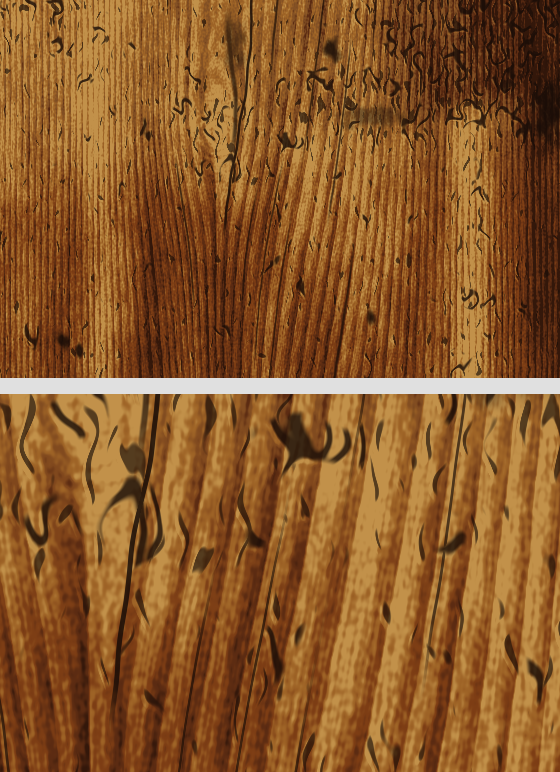
Top: the whole. Bottom: its middle third, enlarged.
Reproduce this texture procedurally as a Shadertoy shader.

```glsl
// Weathered softwood plank: vertical grain bending round a knot, with cracks, worm tracks and stains.

const vec3 CHAR_BROWN = vec3(0.20, 0.09, 0.04);
const vec3 DARK_BROWN = vec3(0.36, 0.17, 0.07);
const vec3 RUST_BROWN = vec3(0.49, 0.24, 0.08);
const vec3 GREY_BROWN = vec3(0.52, 0.34, 0.16);
const vec3 HONEY      = vec3(0.62, 0.39, 0.15);
const vec3 PALE_STRAW = vec3(0.76, 0.57, 0.29);
const vec3 SOOT       = vec3(0.09, 0.045, 0.025);

const vec2  KNOT = vec2(0.575, 0.645);
const float RING_DENSITY = 62.0;    // rings per canvas height, at the sides
const float RING_WIDENING = 10.8;   // rings removed around the centre
const float GRAIN_CONTRAST = 0.40;
const float FIBRE_CONTRAST = 0.17;
const int   CRACKS = 7;
const int   STAINS = 7;
// Stain centre (xy) and radii (zw)
const vec4 STAIN[STAINS] = vec4[STAINS](
    vec4(1.45, 0.70, 0.035, 0.09), vec4(0.165, 0.10, 0.020, 0.022),
    vec4(0.21, 0.07, 0.012, 0.018), vec4(0.985, 0.16, 0.013, 0.02),
    vec4(0.88, 0.87, 0.025, 0.03), vec4(0.99, 0.69, 0.090, 0.03),
    vec4(0.62, 0.88, 0.030, 0.07));

float bell(float t) { return exp(-t * t); }

float hash(float n) { return fract(sin(n * 127.1) * 4375.85); }

vec2 gradient(vec2 cell) {
    vec3 q = fract(cell.xyx * vec3(0.1031, 0.1030, 0.0973));
    q += dot(q, q.yzx + 33.33);
    float a = 6.2832 * fract((q.x + q.y) * q.z);
    return vec2(cos(a), sin(a));
}

float noise(vec2 p) {
    vec2 i = floor(p), f = p - i;
    vec2 u = f * f * f * (f * (f * 6.0 - 15.0) + 10.0);
    vec2 e = vec2(1.0, 0.0);
    float low = mix(dot(gradient(i), f), dot(gradient(i + e), f - e), u.x);
    float high = mix(dot(gradient(i + e.yx), f - e.yx), dot(gradient(i + 1.0), f - 1.0), u.x);
    return 1.4 * mix(low, high, u.y);
}

// Sideways position measured across the bent fibres
float acrossGrain(vec2 p) {
    vec2 d = p - KNOT;
    float x = p.x - 0.04 * tanh(d.x / 0.05) * exp(-dot(d * d, vec2(30.0, 16.0)));
    x -= 0.16 * (p.y - 0.5) * bell((p.x - 0.80) / 0.24);
    x += 0.10 * (p.y - 0.5) * bell((p.x - 0.50) / 0.14);
    return x + 0.006 * noise(p * vec2(4.0, 1.6)) + 0.0013 * noise(p * vec2(40.0, 14.0));
}

// Broad light and dark areas
float broadTone(vec2 p) {
    float y = p.y + 0.07 * noise(p * vec2(7.0, 2.0));
    float upper = smoothstep(0.36, 0.66, y);
    float t = 0.41 + 0.24 * upper * (1.0 - smoothstep(0.95, 1.2, p.x));
    t += 0.20 * bell((p.x - 0.26) / 0.05);
    t += 0.42 * bell((p.x - 1.24) / 0.07) * (1.0 - smoothstep(0.62, 0.74, y));
    t += 0.16 * bell((p.x - 0.88) / 0.20) * bell((y - 0.42) / 0.25);
    t -= 0.22 * smoothstep(0.95, 1.2, p.x) * smoothstep(0.62, 0.76, y);
    t -= 0.24 * smoothstep(1.28, 1.43, p.x);
    t -= 0.10 * bell((p.x - 0.48) / 0.14) * (1.0 - upper);
    return t + 0.20 * noise(p * vec2(9.0, 1.8)) + 0.10 * noise(p * vec2(14.0, 9.0) + 5.0);
}

// Share of the surface eaten by insects
float wear(vec2 p) {
    float band = bell((p.y - 0.71) / 0.09) * smoothstep(0.62, 0.90, p.x);
    float corner = smoothstep(0.62, 0.78, p.y) * smoothstep(0.85, 1.15, p.x);
    float left = 0.75 * smoothstep(0.82, 0.95, p.y) * (1.0 - smoothstep(0.1, 0.4, p.x));
    float knot = 0.8 * bell(length((p - KNOT) / vec2(0.13, 0.13)));
    float lower = 0.35 * bell((p.x - 1.25) / 0.08);
    return max(max(max(band, corner), max(left, knot)), lower);
}

float wormTracks(vec2 p, float worn) {
    vec2 q = p + 0.012 * vec2(noise(p * 25.0), noise(p * 25.0 + 9.0));
    float line = 1.0 - smoothstep(0.05, 0.15, abs(noise(q * vec2(27.0, 14.0))));
    float gaps = smoothstep(0.0, 0.14, noise(p * vec2(17.0, 12.0) + 3.0) + 0.62 * worn - 0.48);
    float pits = smoothstep(0.50, 0.66, noise(q * vec2(105.0, 24.0)) + 0.26 * worn);
    return max(line * gaps, 0.8 * pits);
}

float thinLine(float dist, float width, float px) {
    return 1.0 - smoothstep(width, width + 1.3 * px, abs(dist));
}

void mainImage(out vec4 fragColor, in vec2 fragCoord) {
    vec2 p = fragCoord / iResolution.y;
    float px = 1.0 / iResolution.y;
    float x = acrossGrain(p);

    // Growth rings: slow darkening, then a sharp edge
    float phase = RING_DENSITY * x - RING_WIDENING * tanh((x - 0.76) / 0.27) + 0.6 * noise(vec2(x * 9.0, 0.5));
    float f = fract(phase);
    float edge = clamp(fwidth(phase), 0.08, 0.5);
    float late = smoothstep(0.25, 0.88, f) * (1.0 - smoothstep(1.0 - edge, 1.0, f));
    late *= 0.75 + 0.5 * noise(vec2(phase * 0.7, p.y * 2.5));
    float tone = broadTone(p) - GRAIN_CONTRAST * (late - 0.32);

    // Fibres and surface grit
    tone += FIBRE_CONTRAST * (noise(vec2(x * 240.0, p.y * 26.0)) + 0.8 * noise(p * vec2(190.0, 130.0)));

    // Knot rings
    vec2 k = (p - KNOT) * vec2(1.0, 0.85);
    float r = length(k) + 0.012 * noise(p * 22.0);
    tone += bell(r / 0.075) * (0.10 + 0.13 * sin(r * 330.0));

    // Worm tracks with a lit rim
    float worn = wear(p);
    float tracks = wormTracks(p, worn);
    float rim = wormTracks(p + vec2(0.003, 0.004), worn);
    tone += 0.18 * rim * (1.0 - tracks);

    // Cracks: one long split, the rest along the fibres
    float splitX = 0.59 + 0.075 * smoothstep(0.30, 0.95, p.y) + 0.004 * noise(vec2(p.y * 14.0, 2.0));
    float cracks = thinLine(p.x - splitX, 0.0016, px) * smoothstep(0.36, 0.42, p.y);
    for (int i = 0; i < CRACKS; i++) {
        float n = float(i) + 1.0;
        float at = 0.40 + 0.075 * n + 0.04 * hash(n);
        float reach = smoothstep(-0.15, 0.15, noise(vec2(n * 7.3, p.y * 2.2)));
        cracks = max(cracks, 0.8 * reach * thinLine(x - at, 0.0007, px));
    }

    // Stains
    float stain = 0.0;
    for (int i = 0; i < STAINS; i++) {
        float d = length((p - STAIN[i].xy) / STAIN[i].zw) + 0.6 * noise(p * vec2(55.0, 28.0));
        stain = max(stain, (i < 5 ? 0.85 : 0.45) * (1.0 - smoothstep(0.3, 1.4, d)));
    }

    // Tone to colour
    vec3 middle = mix(RUST_BROWN, GREY_BROWN, 0.75 * smoothstep(0.42, 0.75, p.y));
    vec3 color = mix(CHAR_BROWN, DARK_BROWN, smoothstep(0.05, 0.26, tone));
    color = mix(color, middle, smoothstep(0.26, 0.46, tone));
    color = mix(color, HONEY, smoothstep(0.46, 0.66, tone));
    color = mix(color, PALE_STRAW, smoothstep(0.64, 0.86, tone));
    color = mix(color, SOOT, max(stain, max(0.8 * tracks, 0.85 * cracks)));
    fragColor = vec4(color, 1.0);
}
```
